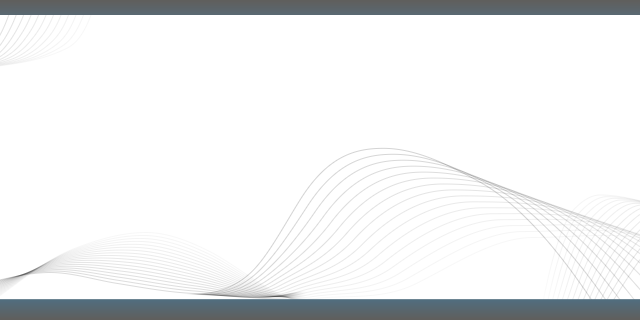
A Shadertoy shader for this background:

```glsl
// White page with sheets of fine grey wave lines between two slate bars.

const vec2 GRID = vec2(768.0, 384.0); // design units across the canvas
const int KNOTS = 6;                  // each knot holds x, height, slope
const float LINE_HALF = 0.6;
const float TOP_BAR = 366.0;
const float BOTTOM_BAR = 25.0;

const vec3 PAPER = vec3(1.0);
const vec3 STONE = vec3(0.375, 0.37, 0.36);
const vec3 SLATE = vec3(0.315, 0.43, 0.50);
const vec3 PALE_SLATE = vec3(0.35, 0.41, 0.45);

// Cubic Hermite between two knots: returns height and slope at x.
vec2 hermite(float x, vec3 a, vec3 b) {
    float w = b.x - a.x;
    float t = (x - a.x) / w;
    float rise = b.y - a.y;
    float c = a.z * w;
    float d = 3.0 * rise - (2.0 * a.z + b.z) * w;
    float e = (a.z + b.z) * w - 2.0 * rise;
    float height = a.y + t * (c + t * (d + t * e));
    float slope = (c + t * (2.0 * d + 3.0 * t * e)) / w;
    return vec2(height, slope);
}

// Antialiased coverage of a thin line at distance d.
float stroke(float d, float px) {
    float cover = clamp((LINE_HALF + 0.5 * px - d) / px, 0.0, 1.0);
    return min(cover, 2.0 * LINE_HALF / px);
}

// Lines blended from curve a to curve b; strength runs from x to y.
float sheet(vec2 p, vec3 a[KNOTS], vec3 b[KNOTS], int count, vec2 strength, float px) {
    float ink = 0.0;
    for (int i = 0; i < count; i++) {
        float u = float(i) / float(count - 1);
        vec3 start = mix(a[0], b[0], u);
        float first = start.x;
        float last = mix(a[KNOTS - 1].x, b[KNOTS - 1].x, u);
        float fade = smoothstep(0.0, 30.0, p.x - first) * smoothstep(0.0, 30.0, last - p.x);
        for (int k = 1; k < KNOTS; k++) {
            vec3 end = mix(a[k], b[k], u);
            if (p.x >= start.x && p.x < end.x) {
                vec2 curve = hermite(p.x, start, end);
                float d = abs(p.y - curve.x) / sqrt(1.0 + curve.y * curve.y);
                float line = stroke(d, px) * fade * mix(strength.x, strength.y, u);
                ink += (1.0 - ink) * line;
            }
            start = end;
        }
    }
    return ink;
}

// Large wave rising in the centre and fanning out to the right.
float mainWave(vec2 p, float px) {
    vec3 a[KNOTS] = vec3[KNOTS](vec3(220, 31, -0.02), vec3(300, 56, 0.9), vec3(360, 144, 1.6),
        vec3(460, 206, 0), vec3(575, 166, -0.55), vec3(730, -7, -1.6));
    vec3 b[KNOTS] = vec3[KNOTS](vec3(260, 31, -0.1), vec3(380, 26, 0.1), vec3(500, 44, 0.5),
        vec3(640, 99, 0), vec3(800, 92, -0.3), vec3(980, 24, -0.5));
    return sheet(p, a, b, 16, vec2(0.17, 0.03), px);
}

// Low twisted wave at the lower left.
float lowWave(vec2 p, float px) {
    vec3 a[KNOTS] = vec3[KNOTS](vec3(-40, 40, 0.15), vec3(60, 57, 0), vec3(140, 44, -0.16),
        vec3(230, 32, -0.05), vec3(310, 27, 0), vec3(370, 35, 0.1));
    vec3 b[KNOTS] = vec3[KNOTS](vec3(-40, 2, 0.6), vec3(90, 86, 0.38), vec3(175, 105, 0),
        vec3(250, 83, -0.5), vec3(330, 34, -0.5), vec3(370, 20, -0.2));
    return sheet(p, a, b, 18, vec2(0.14, 0.03), px);
}

// Faint arches that cross the fan at the lower right.
float rightArches(vec2 p, float px) {
    vec3 a[KNOTS] = vec3[KNOTS](vec3(640, -20, 2), vec3(660, 60, 4), vec3(690, 134, 1),
        vec3(720, 150, 0), vec3(768, 143, -0.25), vec3(820, 125, -0.4));
    vec3 b[KNOTS] = vec3[KNOTS](vec3(690, -30, 1), vec3(730, 14, 1.6), vec3(790, 99, 1),
        vec3(830, 124, 0), vec3(880, 114, -0.2), vec3(930, 100, -0.3));
    return sheet(p, a, b, 14, vec2(0.04, 0.10), px);
}

// Upswept lines in the upper left corner.
float cornerLines(vec2 p, float px) {
    vec3 a[KNOTS] = vec3[KNOTS](vec3(-70, 290, 0.2), vec3(-30, 304, 0.5), vec3(0, 342, 1.8),
        vec3(14, 376, 3), vec3(30, 430, 4), vec3(90, 600, 4));
    vec3 b[KNOTS] = vec3[KNOTS](vec3(-70, 296, 0.1), vec3(-30, 300, 0.2), vec3(80, 326, 0.5),
        vec3(112, 374, 3), vec3(130, 430, 4), vec3(190, 600, 4));
    return sheet(p, a, b, 12, vec2(0.12, 0.03), px);
}

void mainImage(out vec4 fragColor, in vec2 fragCoord) {
    vec2 p = fragCoord / iResolution.xy * GRID;
    float px = GRID.y / iResolution.y;

    // Wave lines on paper
    float clear = (1.0 - mainWave(p, px)) * (1.0 - lowWave(p, px));
    clear *= (1.0 - rightArches(p, px)) * (1.0 - cornerLines(p, px));
    vec3 color = PAPER * clear;

    // Bars fade from stone at the rim to slate inside
    vec3 topColor = mix(PALE_SLATE, STONE, clamp((p.y - TOP_BAR) / (GRID.y - TOP_BAR), 0.0, 1.0));
    vec3 bottomColor = mix(STONE, SLATE, clamp(p.y / BOTTOM_BAR, 0.0, 1.0));
    color = mix(color, topColor, clamp((p.y - TOP_BAR) / px + 0.5, 0.0, 1.0));
    color = mix(color, bottomColor, clamp((BOTTOM_BAR - p.y) / px + 0.5, 0.0, 1.0));

    fragColor = vec4(color, 1.0);
}
```
